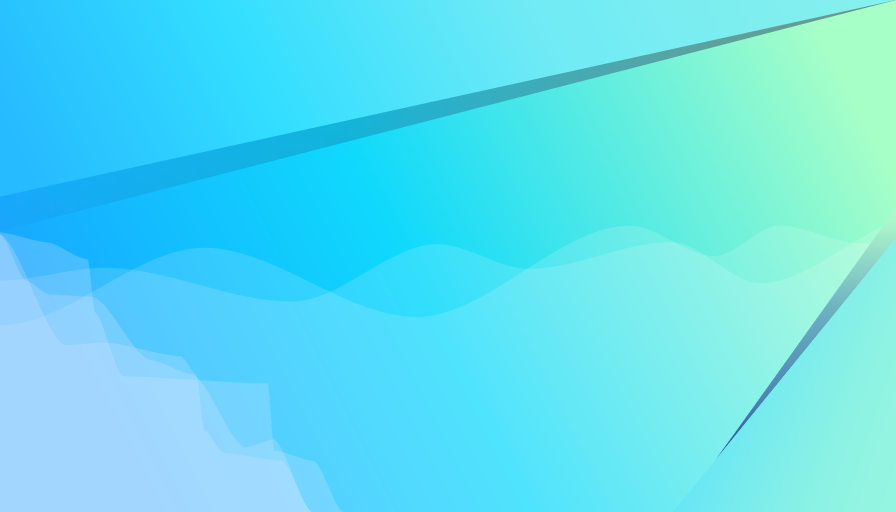
Give the GLSL for this background, as a WebGL 2 fragment shader.

```glsl
#version 300 es
precision highp float;
// Abstract backdrop: diagonal cyan-to-lime gradients split by two thin shadow wedges,
// with translucent waves and terraced pale hills layered over them.
// Every outline is a height curve or straight line, filled with smooth coverage.
uniform vec2 u_resolution;
out vec4 fragColor;

const int KNOTS = 9;

// Coverage of the side where d is negative, softened over about one pixel
float fill(float d) {
    float width = max(length(vec2(dFdx(d), dFdy(d))), 1e-5);
    return clamp(0.5 - d / width, 0.0, 1.0);
}

// Height of a line through a point
float lineAt(float x, vec2 through, float slope) {
    return through.y + slope * (x - through.x);
}

// Height of an eased curve through knots; roundness blends linear to smooth
float curve(float x, vec2 knots[KNOTS], float roundness) {
    float h = knots[0].y;
    for (int i = 1; i < KNOTS; i++) {
        vec2 a = knots[i - 1];
        vec2 b = knots[i];
        float t = clamp((x - a.x) / (b.x - a.x), 0.0, 1.0);
        float eased = t * t * (3.0 - 2.0 * t);
        h += (b.y - a.y) * mix(t, eased, roundness);
    }
    return h;
}

// Four colours spread over four stops
vec3 ramp(float t, vec4 stops, vec3 a, vec3 b, vec3 c, vec3 d) {
    vec3 t3 = clamp((t - stops.xyz) / (stops.yzw - stops.xyz), 0.0, 1.0);
    return mix(mix(mix(a, b, t3.x), c, t3.y), d, t3.z);
}

vec3 overlay(vec3 base, vec3 tint, float height, float y, float alpha) {
    return mix(base, tint, alpha * fill(y - height));
}

void main() {
    vec2 uv = gl_FragCoord.xy / u_resolution;
    float diagonal = dot(uv, vec2(0.89, 0.257));

    // Sky above the long wedge and the main field below it
    vec3 sky = ramp(diagonal, vec4(0.198, 0.472, 0.778, 1.10),
        vec3(0.15, 0.73, 1.0), vec3(0.20, 0.87, 1.0),
        vec3(0.44, 0.92, 0.96), vec3(0.52, 0.94, 0.93));
    vec3 field = ramp(diagonal, vec4(0.14, 0.235, 0.529, 1.056),
        vec3(0.10, 0.66, 1.0), vec3(0.08, 0.71, 1.0),
        vec3(0.06, 0.85, 0.99), vec3(0.65, 1.0, 0.78));

    // Long wedge, darkening towards its tip in the upper right corner
    vec2 corner = vec2(1.0);
    float underWedge = fill(uv.y - lineAt(uv.x, corner, 0.452));
    float underSky = fill(uv.y - lineAt(uv.x, corner, 0.384));
    vec3 wedge = mix(field, vec3(0.10, 0.10, 0.30), 0.02 + 0.46 * uv.x);
    vec3 color = mix(sky, wedge, underSky);
    color = mix(color, field, underWedge);

    // Two crossing waves
    vec2 longWave[KNOTS] = vec2[KNOTS](
        vec2(0.0, 0.365), vec2(0.228, 0.516), vec2(0.465, 0.381),
        vec2(0.703, 0.559), vec2(0.797, 0.500), vec2(0.870, 0.559),
        vec2(0.960, 0.525), vec2(1.03, 0.540), vec2(1.2, 0.500));
    vec2 shortWave[KNOTS] = vec2[KNOTS](
        vec2(0.0, 0.452), vec2(0.117, 0.477), vec2(0.326, 0.411),
        vec2(0.488, 0.523), vec2(0.590, 0.475), vec2(0.749, 0.527),
        vec2(0.849, 0.447), vec2(1.03, 0.578), vec2(1.2, 0.500));
    vec3 foam = vec3(1.0);
    color = overlay(color, foam, curve(uv.x, longWave, 1.0), uv.y, 0.145);
    color = overlay(color, foam, curve(uv.x, shortWave, 1.0), uv.y, 0.145);

    // Three terraced hills in the lower left
    vec2 outerHill[KNOTS] = vec2[KNOTS](
        vec2(0.0, 0.546), vec2(0.052, 0.527), vec2(0.098, 0.493),
        vec2(0.106, 0.390), vec2(0.137, 0.265), vec2(0.299, 0.251),
        vec2(0.306, 0.120), vec2(0.350, 0.100), vec2(0.383, 0.0));
    vec2 middleHill[KNOTS] = vec2[KNOTS](
        vec2(0.0, 0.543), vec2(0.029, 0.452), vec2(0.055, 0.425),
        vec2(0.104, 0.420), vec2(0.167, 0.297), vec2(0.215, 0.269),
        vec2(0.273, 0.126), vec2(0.306, 0.142), vec2(0.348, 0.0));
    vec2 innerHill[KNOTS] = vec2[KNOTS](
        vec2(0.0, 0.543), vec2(0.072, 0.326), vec2(0.117, 0.331),
        vec2(0.202, 0.304), vec2(0.219, 0.269), vec2(0.228, 0.160),
        vec2(0.250, 0.115), vec2(0.315, 0.100), vec2(0.348, 0.0));
    vec3 mist = vec3(0.85, 0.90, 1.0);
    color = overlay(color, mist, curve(uv.x, outerHill, 0.65), uv.y, 0.25);
    color = overlay(color, mist, curve(uv.x, middleHill, 0.65), uv.y, 0.25);
    color = overlay(color, mist, curve(uv.x, innerHill, 0.65), uv.y, 0.25);

    // Lower right panel with the short wedge along its edge
    vec2 tip = vec2(0.798, 0.1005);
    float inPanel = fill(uv.y - lineAt(uv.x, tip, 2.146));
    float inEdge = fill(uv.y - lineAt(uv.x, tip, 2.443));
    float across = smoothstep(0.60, 1.0, uv.x - 0.19 * uv.y);
    vec3 panel = mix(vec3(0.32, 0.87, 1.0), vec3(0.58, 0.96, 0.88), across);
    vec3 edge = ramp(uv.y, vec4(0.10, 0.22, 0.40, 0.57),
        vec3(0.13, 0.32, 0.60), vec3(0.28, 0.52, 0.70),
        vec3(0.43, 0.70, 0.76), vec3(0.68, 0.97, 0.80));
    color = mix(color, edge, max(inEdge - inPanel, 0.0));
    color = mix(color, panel, inPanel);

    fragColor = vec4(color, 1.0);
}
```
